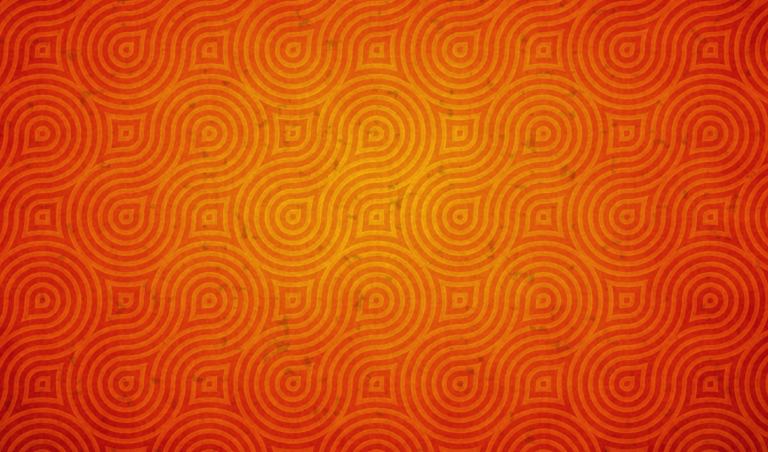
This pattern is drawn by a Shadertoy shader. Its source:

```glsl
// Interlocking teardrop swirls in concentric stripes, worn orange paper with a warm glow.
#define CELLS 9.2                  // half repeats across the width
#define ORIGIN vec2(0.3815, 0.306) // centre of one teardrop
#define RINGS 8.0                  // stripes from a drop centre to a square centre
#define LIGHT_HALF 0.23            // half width of the light stripe, in periods
#define STRIPE_GAIN 0.13           // contrast between stripes
#define GLOW_CENTRE vec2(0.49, 0.59)
#define GLOW_RANGE vec2(0.53, 0.13) // warmth at the glow and far from it
#define WEAR 0.11
#define GRAIN 0.035

float hash(vec2 p) {
    return fract(sin(dot(p, vec2(127.1, 311.7))) * 43758.5453);
}

float valueNoise(vec2 p) {
    vec2 i = floor(p), f = fract(p);
    f = f * f * (3.0 - 2.0 * f);
    return mix(mix(hash(i), hash(i + vec2(1, 0)), f.x),
               mix(hash(i + vec2(0, 1)), hash(i + vec2(1, 1)), f.x), f.y);
}

float fbm(vec2 p) {
    float sum = 0.0, gain = 0.5;
    for (int k = 0; k < 4; k++) {
        sum += gain * valueNoise(p);
        p = p * 2.03 + 17.3;
        gain *= 0.5;
    }
    return sum;
}

// 0 at drop centres, 1 at square centres, continuous across cells
float swirlField(vec2 q) {
    vec2 id = floor(q), f = fract(q);
    if (mod(id.x + id.y, 2.0) > 0.5) f.x = 1.0 - f.x;
    // One cell in four links two drops by an S bend
    bool linked = mod(id.x, 2.0) < 0.5 && mod(id.y, 2.0) < 0.5;
    float toDrop = min(length(f), length(f - 1.0));
    float toSquare = min(length(f - vec2(1, 0)), length(f - vec2(0, 1)));
    return linked ? 1.0 - toSquare : toDrop;
}

// Deep red to amber, driven by the green channel
vec3 warmRamp(float warmth) {
    float g = clamp(warmth, 0.03, 0.68);
    return vec3(0.89 - 0.3 * exp(-7.5 * g) + 0.3 * max(g - 0.5, 0.0), g, 0.043);
}

void mainImage(out vec4 fragColor, in vec2 fragCoord) {
    vec2 p = fragCoord / iResolution.x;
    vec2 uv = fragCoord / iResolution.xy;

    // Stripes, with a fine bright rim on one side
    float phase = fract(swirlField((p - ORIGIN) * CELLS) * RINGS) - 0.5;
    float soft = max(0.04, 0.75 * CELLS * RINGS / iResolution.x);
    float stripe = 1.0 - smoothstep(LIGHT_HALF - soft, LIGHT_HALF + soft, abs(phase));
    float rim = 1.0 - smoothstep(0.0, 0.08 + soft, abs(phase - 0.14));

    // Glow above the middle, fading to red edges
    float far = length((uv - GLOW_CENTRE) * vec2(1.0, 0.8));
    float warmth = mix(GLOW_RANGE.x, GLOW_RANGE.y, smoothstep(0.0, 0.65, far));
    warmth += STRIPE_GAIN * (stripe - 0.5) + 0.035 * rim * stripe;

    // Blotches, paper fibres and grain
    float blotch = fbm(p * 22.0) - 0.47;
    float fibre = valueNoise(p * vec2(260.0, 45.0)) + valueNoise(p * vec2(45.0, 260.0)) - 1.0;
    float grain = valueNoise(p * 330.0) - 0.5;
    warmth += WEAR * blotch + GRAIN * (fibre * 0.6 + grain);

    vec3 color = warmRamp(warmth);

    // Small dark scuffs
    float scuff = smoothstep(0.62, 0.8, fbm(p * 75.0 + 40.0));
    color *= 1.0 - 0.16 * scuff + 0.05 * grain;
    color *= 1.0 - 0.12 * smoothstep(0.5, 0.75, far);
    fragColor = vec4(color, 1.0);
}
```
